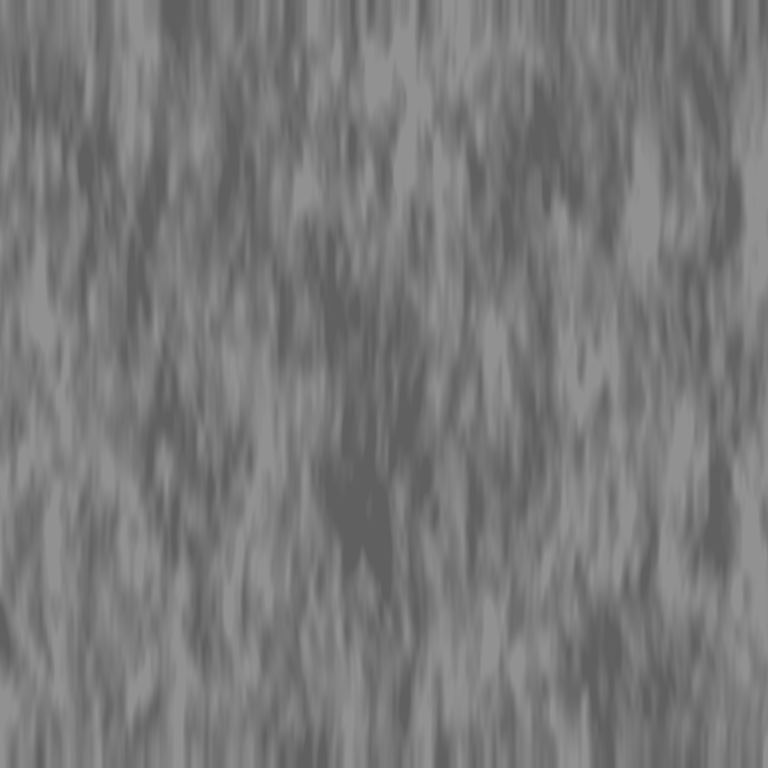
This texture is drawn by a WebGL 2 fragment shader. Its source:

```glsl
#version 300 es
precision highp float;
// Grey vertical streaks, like brushed fibre: several octaves of column noise,
// each column a one-dimensional noise with its own random vertical phase.
// The sum is scaled to a known spread and clipped to flat light and dark tones.

uniform vec2 u_resolution;
out vec4 fragColor;

const float MEAN_TONE = 0.477;
const float TONE_SPREAD = 0.056;     // standard deviation of the grey
const float DARKEST = 0.375;
const float LIGHTEST = 0.57;

const int OCTAVES = 5;
const float WEIGHTS[OCTAVES] = float[](0.5, 0.6, 0.8, 0.85, 0.35);
const vec2 COARSE_CELLS = vec2(10.0, 3.3);   // columns and rows of octave 0
const vec2 CELL_GROWTH = vec2(2.1, 1.78);    // finer octaves are more stretched
const float NOISE_DEVIATION = 0.214;         // of one octave of column noise

const vec2 WANDER_CELLS = vec2(9.0, 7.0);
const float WANDER = 0.010;          // sideways drift of the streaks
const float EDGE_DEPTH = 0.05;       // band at top and bottom with long streaks
const float EDGE_CONTRAST = 0.25;

// Integer hash of a cell and a seed, giving 0 to 1.
float hash(int column, int row, int seed) {
    uint h = uint(column) * 1597334677u ^ uint(row) * 3812015801u
           ^ uint(seed) * 2654435769u;
    h = (h ^ (h >> 16)) * 2146121005u;
    h = (h ^ (h >> 15)) * 2221713035u;
    h ^= h >> 16;
    return float(h >> 8) / 16777216.0;
}

// Smooth noise along one column, shifted by a random phase.
float columnNoise(int column, float y, int seed) {
    y += hash(column, -77, seed) * 8.0;
    float row = floor(y);
    float blend = smoothstep(0.0, 1.0, y - row);
    return mix(hash(column, int(row), seed),
               hash(column, int(row) + 1, seed), blend);
}

// Neighbouring columns blended across.
float streakNoise(vec2 p, int seed) {
    float column = floor(p.x);
    float blend = smoothstep(0.0, 1.0, p.x - column);
    return mix(columnNoise(int(column), p.y, seed),
               columnNoise(int(column) + 1, p.y, seed), blend);
}

// Weighted octaves, normalised to zero mean and unit deviation.
float streaks(vec2 p) {
    vec2 cells = COARSE_CELLS;
    float sum = 0.0;
    float power = 0.0;
    for (int i = 0; i < OCTAVES; i++) {
        sum += WEIGHTS[i] * (streakNoise(p * cells + 0.37 * float(i), i + 1) - 0.5);
        power += WEIGHTS[i] * WEIGHTS[i];
        cells *= CELL_GROWTH;
    }
    return sum / (NOISE_DEVIATION * sqrt(power));
}

void main() {
    vec2 uv = gl_FragCoord.xy / u_resolution;

    // Streaks lengthen and gain contrast close to the top and bottom.
    float edgeDistance = min(uv.y, 1.0 - uv.y);
    float edge = max(1.0 - edgeDistance / EDGE_DEPTH, 0.0);
    float stretch = 0.5 * EDGE_DEPTH * edge * edge;
    vec2 p = vec2(uv.x, uv.y + (uv.y < 0.5 ? stretch : -stretch));

    // Slight sideways wander.
    p.x += WANDER * (streakNoise(p * WANDER_CELLS, 31) - 0.5);

    float contrast = TONE_SPREAD * (1.0 + EDGE_CONTRAST * edge);
    float tone = clamp(MEAN_TONE + contrast * streaks(p), DARKEST, LIGHTEST);
    fragColor = vec4(vec3(tone), 1.0);
}
```
